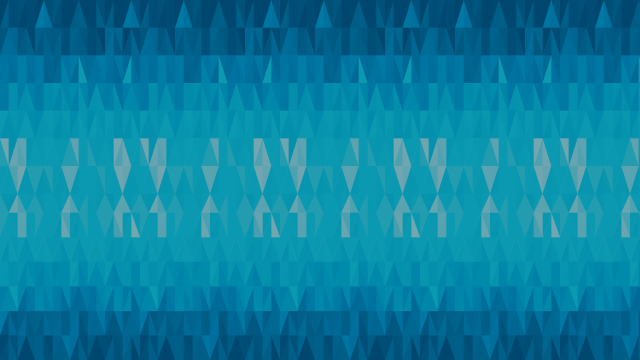
Reproduce this background procedurally as a Shadertoy shader.

```glsl
const vec3 ABYSS  = vec3(0.00, 0.28, 0.44);
const vec3 NAVY   = vec3(0.00, 0.37, 0.53);
const vec3 BLUE   = vec3(0.00, 0.45, 0.63);
const vec3 LAGOON = vec3(0.00, 0.54, 0.67);
const vec3 TEAL   = vec3(0.04, 0.60, 0.69);
const vec3 SILVER = vec3(0.45, 0.65, 0.69);

const float COLUMNS = 16.0;             // cells before the pattern repeats
const float COLUMN_WIDTH = 0.3889 / COLUMNS;
const float UPPER_HEIGHT = 1.0 / 13.0;  // seven rows above the waist
const float LOWER_HEIGHT = 0.0682;      // six rows below it
const float WAIST_TOP = 1.0 - 7.0 * UPPER_HEIGHT;
const float WAIST_BOTTOM = 6.0 * LOWER_HEIGHT;
const float BAND_CENTER = 6.8;          // brightest row
const float OUTER_VARIATION = 1.5;
const float INNER_VARIATION = 0.7;
const float LINE_WIDTH = 0.035;
const int SAMPLES = 3;

float hash(vec3 p) {
    p = fract(p * vec3(0.1031, 0.1030, 0.0973));
    p += dot(p, p.yzx + 33.33);
    return fract((p.x + p.y) * p.z);
}

vec3 ramp(float level) {
    vec3 c = mix(ABYSS, NAVY, clamp(level, 0.0, 1.0));
    c = mix(c, BLUE, clamp(level - 1.0, 0.0, 1.0));
    c = mix(c, LAGOON, clamp(level - 2.0, 0.0, 1.0));
    return mix(c, TEAL, clamp(level - 3.0, 0.0, 1.0));
}

// x: row index from the top, y: depth within that row
vec2 rowAt(float y) {
    float upper = (1.0 - y) / UPPER_HEIGHT;
    if (y > WAIST_TOP) return vec2(floor(upper), fract(upper));
    if (y > WAIST_BOTTOM)
        return vec2(7.0, (WAIST_TOP - y) / (WAIST_TOP - WAIST_BOTTOM));
    float lower = y / LOWER_HEIGHT;
    return vec2(13.0 - floor(lower), 1.0 - fract(lower));
}

// Extra brightness of the isolated bright spikes
float accent(float row, float col, bool inside) {
    if (!inside) return 0.0;
    if (row == 0.0 && mod(col, 10.0) >= 4.0 && mod(col, 10.0) < 6.0) return 1.5;
    if (row == 2.0 && col > 4.0 && mod(col, 5.0) == 4.0) return 2.2;
    if (row == 11.0 && col == 1.0) return 2.2;
    if (row == 13.0 && (col == 7.0 || col == 8.0)) return 1.5;
    return 0.0;
}

// Silver diamonds stand on every sixth column of the bright band
float silverAmount(float row, float col, bool inside, float tone) {
    if (row < 5.0 || row > 8.0) return 0.0;
    bool diamond = mod(col - 1.0, 6.0) < 2.0;
    bool middlePair = col == 7.0 || col == 8.0;
    bool lit = diamond && inside;
    if (row == 5.0) {
        lit = lit && !middlePair;
        lit = lit || (!inside && (col == 0.0 || col == 2.0 || col == 8.0 || col == 13.0));
    }
    if (row == 8.0) {
        lit = col == 2.0 || col == 7.0 || col == 13.0 || (col == 15.0 && !inside);
    }
    if (lit) return 0.6 + 0.4 * tone;
    return inside ? 0.25 * step(0.72, tone) : 0.0;
}

vec3 facets(vec2 p) {
    vec2 band = rowAt(p.y);
    float row = band.x;
    float x = p.x / COLUMN_WIDTH;
    float col = mod(floor(x), COLUMNS);

    // Split each cell along the slope of its spike
    bool pointsUp = row < 6.0 || row == 7.0;
    float leftParity = row < 5.0 ? 0.0 : 1.0;
    bool leftHalf = mod(col, 2.0) == leftParity;
    float fromAxis = leftHalf ? 1.0 - fract(x) : fract(x);
    float fromApex = pointsUp ? band.y : 1.0 - band.y;
    float slope = fromApex - fromAxis;
    bool inside = slope > 0.0;

    // Shade the facet around the level of its row
    float tone = hash(vec3(col + 3.0, row + 11.0, inside ? 7.0 : 19.0));
    float offset = abs(row - BAND_CENTER);
    float level = 4.0 * (1.0 - smoothstep(1.6, 7.6, offset));
    float variation = mix(INNER_VARIATION, OUTER_VARIATION, smoothstep(1.5, 4.0, offset));
    level += variation * (tone - 0.5) + (inside ? 0.15 : -0.15);
    level += accent(row, col, inside);
    vec3 color = ramp(level);

    // Silver facets and faint outlines
    color = mix(color, SILVER, silverAmount(row, col, inside, tone));
    float outlined = step(0.55, hash(vec3(col, row, 41.0))) * step(5.0, row) * step(row, 9.0);
    float outline = 1.0 - smoothstep(0.0, LINE_WIDTH, abs(slope));
    return mix(color, SILVER, 0.35 * outlined * outline);
}

void mainImage(out vec4 fragColor, in vec2 fragCoord) {
    // Average a small grid for smooth edges
    vec3 sum = vec3(0.0);
    for (int j = 0; j < SAMPLES; j++) {
        for (int i = 0; i < SAMPLES; i++) {
            vec2 jitter = (vec2(i, j) + 0.5) / float(SAMPLES) - 0.5;
            sum += facets((fragCoord + jitter) / iResolution.y);
        }
    }
    fragColor = vec4(sum / float(SAMPLES * SAMPLES), 1.0);
}
```
